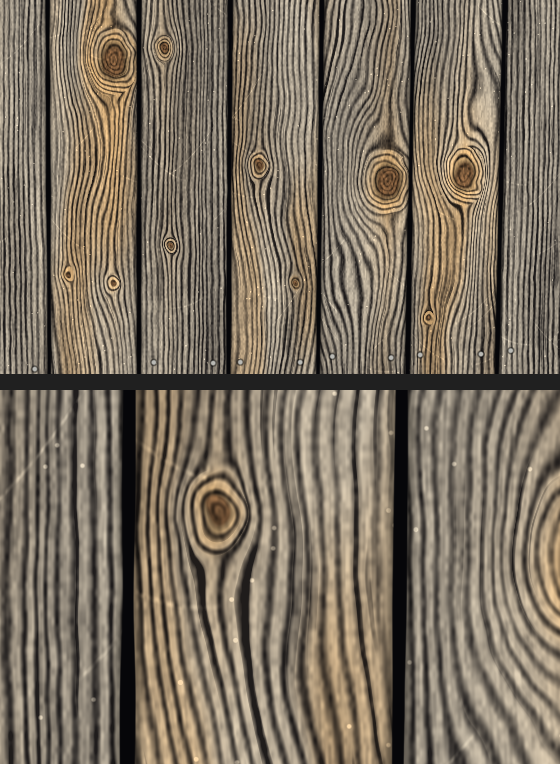
Top: the whole. Bottom: its middle third, enlarged.
Reproduce this texture procedurally as a Shadertoy shader.

```glsl
// Weathered vertical wooden planks with raised grain, knots, nails and dark gaps.

const vec2  FIRST_GAP   = vec2(0.132, 0.127);   // x of first gap: bottom, top
const vec2  PLANK_PITCH = vec2(0.2394, 0.2446); // plank spacing: bottom, top
const float PLANK_WIDTH = 0.242;
const float GAP_HALF    = 0.025;                // in plank widths
const float RING_COUNT  = 15.0;                 // grain lines per plank
const float NAIL_RADIUS = 0.026;
const int   KNOTS       = 3;
const int   SCRATCHES   = 6;
const vec3  DARK_WOOD   = vec3(0.12, 0.11, 0.11);
const vec3  PALE_WOOD   = vec3(0.89, 0.84, 0.75);
const vec3  WARM_TINT   = vec3(1.14, 0.98, 0.76);
const vec3  KNOT_BROWN  = vec3(0.36, 0.25, 0.16);
const vec3  GAP_COLOR   = vec3(0.025, 0.025, 0.035);
const vec3  NAIL_COLOR  = vec3(0.73, 0.73, 0.71);

float hash(vec2 p) {
    return fract(sin(dot(p, vec2(127.1, 311.7))) * 43758.5);
}

float noise(vec2 p) {
    vec2 i = floor(p), f = fract(p);
    f = f * f * (3.0 - 2.0 * f);
    return mix(mix(hash(i), hash(i + vec2(1, 0)), f.x),
               mix(hash(i + vec2(0, 1)), hash(i + vec2(1, 1)), f.x), f.y);
}

// Knot as centre.xy (plank widths), grain radius, core radius.
vec4 knot(int i, float id, float sway) {
    float big = smoothstep(-0.6, 0.8, sway);
    if (i == 0) {
        float y = id < 1.5 ? 0.855 - 0.025 * sway : 0.54 - 0.03 * sway;
        return vec4(0.49 + 0.3 * sway, y / PLANK_WIDTH,
                    mix(0.11, 0.27, big), mix(0.045, 0.135, big));
    }
    vec2 s = vec2(id, float(i) * 7.3);
    float side = i == 1 ? 0.18 : 0.66;
    return vec4(side + 0.2 * hash(s), 0.35 + 1.3 * hash(s + 3.1), 0.07, 0.025);
}

void mainImage(out vec4 fragColor, in vec2 fragCoord) {
    vec2 uv = fragCoord / iResolution.y;
    float px = 1.0 / (iResolution.y * PLANK_WIDTH);

    // Plank index and local position, in plank widths
    float along = (uv.x - mix(FIRST_GAP.x, FIRST_GAP.y, uv.y))
                / mix(PLANK_PITCH.x, PLANK_PITCH.y, uv.y);
    float id = floor(along);
    vec2 q = vec2(along - id, uv.y / PLANK_WIDTH);
    vec2 seed = vec2(id * 17.3, id * 5.7);
    float sway = cos(1.7 * id + 0.7);
    float knotty = step(-0.5, id) * step(id, 4.5);
    float wavy = mix(0.12, 1.0, knotty * smoothstep(-0.75, -0.5, sway));

    // Grain lines: slow waves, then a bend around each knot
    float grain = q.x;
    grain += 0.42 * wavy * (noise(vec2(q.x * 1.6, q.y * 0.75) + seed) - 0.5);
    grain += 0.07 * wavy * (noise(vec2(q.x * 4.0, q.y * 2.2) + seed) - 0.5);
    grain += 0.012 * (noise(vec2(q.x * 12.0, q.y * 7.0) + seed) - 0.5);
    float core = 0.0, halo = 0.0, rim = 0.0, warm = 0.0;
    for (int i = 0; i < KNOTS; i++) {
        vec4 k = knot(i, id, sway);
        vec2 d = q - k.xy;
        d += 0.035 * (vec2(noise(q * 9.0 + seed), noise(q * 9.0 + seed + 31.0)) - 0.5);
        float r = length(d * vec2(1.0, 0.72));
        float on = knotty * (i == 0 ? 1.0 : step(0.35, hash(seed + float(i))));
        grain -= on * d.x * k.z * k.z / max(r * r, k.z * k.z);
        grain += on * 1.5 * max(k.z - r, 0.0);
        core = max(core, on * smoothstep(k.w * 1.1, k.w * 0.75, r));
        rim  = max(rim, on * smoothstep(k.w * 0.4, 0.0, abs(r - k.w)));
        halo = max(halo, on * smoothstep(k.z * 1.2, k.w, r));
        warm += on * k.z * 4.0 * exp(-abs(d.x) * 6.0 - abs(d.y) * 1.1);
    }
    float phase = RING_COUNT * (1.0 + 0.2 * hash(seed)) * grain;
    phase += 1.1 * noise(vec2(phase * 0.35, q.y * 0.15) + seed);

    // Ridges and grooves, with strength that varies along each line
    float ring = fract(phase);
    float ridge = smoothstep(0.0, 0.34, ring) * smoothstep(1.0, 0.6, ring);
    float relief = 0.3 + 0.38 * noise(vec2(phase * 0.5, q.y * 0.9) + seed);
    relief *= clamp(1.35 - fwidth(grain) * RING_COUNT, 0.25, 1.0);
    float fibre = noise(vec2(q.x * 75.0 + grain * 20.0, q.y * 7.0) + seed);
    float grit = noise(q * vec2(70.0, 38.0) + seed);
    float patchy = noise(vec2(grain * 3.5, q.y * 0.6) + seed + 9.0);
    float tone = 0.47 + 0.06 * (hash(seed + 2.0) - 0.5) + 0.05 * wavy;
    tone += relief * (ridge - 0.6) * 1.15 + 0.2 * (fibre - 0.5);
    tone += 0.2 * (grit - 0.5) + 0.26 * (patchy - 0.5) + 0.1 * halo;

    // Fine drying cracks
    float crack = noise(vec2(grain * 42.0, q.y * 1.3) + seed + 50.0);
    tone -= 0.28 * smoothstep(0.78, 0.92, crack);

    // Pale scratches and specks
    for (int i = 0; i < SCRATCHES; i++) {
        vec2 s = seed + float(i) * 2.9;
        vec2 d = q - vec2(hash(s), hash(s + 1.3) / PLANK_WIDTH);
        float bend = d.y - d.x * (hash(s + 4.1) * 3.0 - 1.5) - d.x * d.x;
        float reach = 0.1 + 0.3 * hash(s + 6.7);
        tone += 0.22 * grit * smoothstep(0.018, 0.0, abs(bend))
              * smoothstep(reach, reach * 0.5, abs(d.x));
    }
    vec2 cell = floor(q * 14.0);
    vec2 dotPos = 0.2 + 0.6 * vec2(hash(cell + seed), hash(cell + seed + 8.0));
    tone += 0.4 * step(0.95, hash(cell + seed + 4.0))
          * smoothstep(0.17, 0.05, length(fract(q * 14.0) - dotPos));

    // Wood colour, warmer near knots and in broad streaks
    vec3 color = mix(DARK_WOOD, PALE_WOOD, clamp(tone, 0.0, 1.05));
    warm += 0.6 * wavy * smoothstep(0.45, 0.9, noise(vec2(grain * 3.0, q.y * 0.5) + seed + 20.0));
    color *= mix(vec3(1.0), WARM_TINT, clamp(warm + 0.5 * halo, 0.0, 1.0));
    color = mix(color, KNOT_BROWN * (0.45 + 0.8 * grit + 0.4 * ridge), 0.85 * core);
    color *= 1.0 - 0.35 * rim;

    // Nails near the lower end
    for (int i = 0; i < 2; i++) {
        vec2 c = vec2(0.15 + 0.67 * float(i), (0.018 + 0.009 * id) / PLANK_WIDTH);
        float r = length(q - c - 0.04 * (hash(seed + float(i)) - 0.5));
        float on = 1.0 - step(abs(id), 0.5);
        color *= 1.0 - 0.6 * on * smoothstep(NAIL_RADIUS * 2.0, NAIL_RADIUS, r);
        color = mix(color, NAIL_COLOR, on * smoothstep(NAIL_RADIUS + px, NAIL_RADIUS - px, r));
    }

    // Worn edges and the dark gaps between planks
    float edge = min(q.x, 1.0 - q.x);
    float gap = GAP_HALF + 0.012 * (noise(vec2(id + step(0.5, q.x), q.y * 2.5)) - 0.5);
    color *= mix(0.6, 1.0, smoothstep(gap, gap + 0.045, edge));
    color = mix(GAP_COLOR, color, smoothstep(gap - px, gap + px, edge));
    fragColor = vec4(color, 1.0);
}
```
